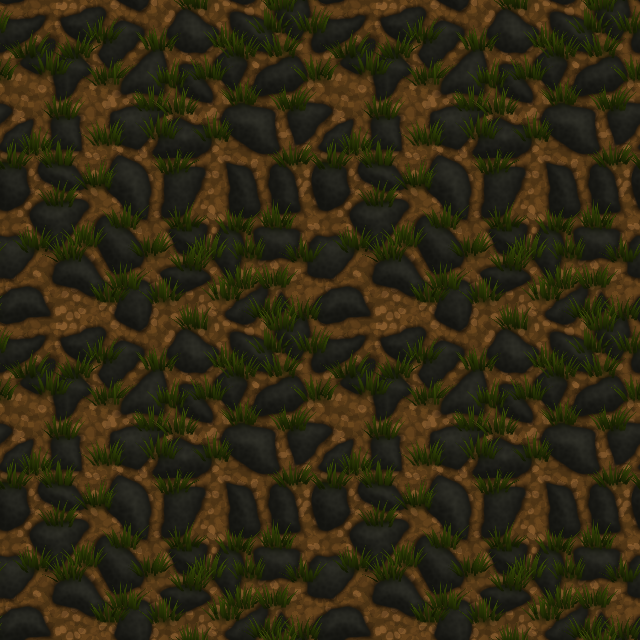
This texture is drawn by a WebGL 1 fragment shader. Its source:

```glsl
precision highp float;
uniform vec2 u_resolution;

#define REPEATS 2.0
#define GRID 6.0
#define JITTER 0.82
#define GAP 0.085
#define ROUNDING 20.0
#define TUFT_SHARE 0.74
#define BLADES 22
#define BLADE_LENGTH 0.52
#define BLADE_WIDTH 0.026

const float TAU = 6.28319;
const vec3 STONE_DARK = vec3(0.075, 0.075, 0.06);
const vec3 STONE_LIGHT = vec3(0.17, 0.17, 0.14);
const vec3 SOIL_DARK = vec3(0.28, 0.19, 0.075);
const vec3 SOIL = vec3(0.37, 0.245, 0.10);
const vec3 SOIL_CHIP = vec3(0.46, 0.31, 0.15);
const vec3 GRASS_ROOT = vec3(0.075, 0.10, 0.008);
const vec3 GRASS_TIP = vec3(0.21, 0.28, 0.02);

vec2 hash(vec2 c) {
  vec3 q = fract(c.xyx * vec3(0.1031, 0.1030, 0.0973));
  q += dot(q, q.yzx + 33.33);
  return fract((q.xx + q.yz) * q.zy);
}

vec2 wrap(vec2 c, float period) { return floor(mod(c + 0.5, period)); }

vec2 site(vec2 c) {
  return c + 0.5 + JITTER * (hash(wrap(c, GRID) + 7.0) - 0.5);
}

// Wrapping cellular noise: distance to the nearest point, random value of its cell
vec2 cellular(vec2 p, float scale) {
  p *= scale;
  vec2 best = vec2(9.0, 0.0);
  for (int j = -1; j <= 1; j++)
    for (int i = -1; i <= 1; i++) {
      vec2 c = floor(p) + vec2(i, j);
      vec2 h = hash(wrap(c, GRID * scale) + 31.0);
      float d = length(c + h - p);
      if (d < best.x) best = vec2(d, fract(h.x * 7.3 + h.y * 3.7));
    }
  return best;
}

// Rounded angular stone: blended facet normal, inside distance, random value
vec4 stone(vec2 p) {
  vec2 own = floor(p);
  float nearest = 9.0;
  for (int j = -1; j <= 1; j++)
    for (int i = -1; i <= 1; i++) {
      vec2 c = floor(p) + vec2(i, j);
      float d = length(site(c) - p);
      if (d < nearest) { nearest = d; own = c; }
    }
  vec2 center = site(own), normal = vec2(0.0);
  vec2 h = hash(wrap(own, GRID) + 53.0);
  float sum = 0.0;
  for (int j = -2; j <= 2; j++)
    for (int i = -2; i <= 2; i++) {
      if (i == 0 && j == 0) continue;
      vec2 other = site(own + vec2(i, j));
      vec2 dir = normalize(other - center);
      float w = exp(-ROUNDING * dot(0.5 * (center + other) - p, dir));
      sum += w;
      normal += w * dir;
    }
  // Two extra cuts make wedges and triangles
  for (int k = 0; k < 2; k++) {
    float angle = TAU * (h.x + float(k) * (0.3 + 0.2 * h.y));
    vec2 dir = vec2(cos(angle), sin(angle));
    float reach = 0.34 + 0.24 * fract(h.y * 5.1 + float(k) * 0.43);
    float w = exp(-ROUNDING * (reach - dot(p - center, dir)));
    sum += w;
    normal += w * dir;
  }
  float inside = -log(sum) / ROUNDING - GAP - 0.035 * h.y;
  return vec4(normal / sum, inside, h.x);
}

// Tufts root in the gaps, halfway between neighbouring stones
vec4 grass(vec2 p, float px) {
  vec4 result = vec4(GRASS_ROOT, 0.0);
  for (int j = 1; j >= -2; j--)
    for (int i = -2; i <= 1; i++)
      for (int k = 0; k < 2; k++) {
        vec2 c = floor(p) + vec2(i, j);
        vec2 next = k == 0 ? vec2(1.0, 0.0) : vec2(0.0, 1.0);
        vec2 seed = wrap(c, GRID) + float(k) * 17.0 + 91.0;
        if (hash(seed).x > TUFT_SHARE) continue;
        vec2 q = p - 0.5 * (site(c) + site(c + next)) + vec2(0.0, 0.17);
        if (abs(q.x) > 0.62 || q.y < -0.25 || q.y > 0.65) continue;
        vec2 e = (q - vec2(0.0, 0.08)) / vec2(0.23, 0.13);
        float shade = 0.65 * exp(-dot(e, e));
        result.rgb = mix(result.rgb, GRASS_ROOT, shade);
        result.a = max(result.a, shade);
        for (int b = 0; b < BLADES; b++) {
          float n = float(b);
          vec2 r = hash(seed + vec2(n * 3.0, n * 5.0 + 11.0));
          float u = fract(n * 0.618 + r.x * 0.1) * 2.0 - 1.0;
          float len = BLADE_LENGTH * (0.5 + 0.5 * r.y) * (1.0 - 0.35 * u * u);
          float t = (q.y - 0.14 * (r.x - 0.5)) / len;
          if (t < 0.0 || t > 1.0) continue;
          float bend = (0.22 * u + 0.25 * (r.x - 0.5)) * t * (0.4 + 0.6 * t);
          float w = BLADE_WIDTH * (1.0 - t * t);
          float cover = 1.0 - smoothstep(w - 0.5 * px, w + 0.5 * px, abs(q.x - 0.23 * u - bend));
          cover *= smoothstep(0.0, 0.15, t);
          vec3 tint = mix(GRASS_ROOT, GRASS_TIP, t) * (0.65 + 0.6 * r.y);
          result.rgb = mix(result.rgb, tint, cover);
          result.a = max(result.a, cover);
        }
      }
  return result;
}

void main() {
  vec2 p = gl_FragCoord.xy / u_resolution * REPEATS * GRID;
  float px = REPEATS * GRID / min(u_resolution.x, u_resolution.y);
  vec2 phase = p * TAU / GRID;
  vec2 warp = 0.025 * sin(phase.yx * 7.0 + 2.0 * sin(phase * 4.0))
            + 0.008 * sin(phase.yx * 19.0 + phase * 11.0);
  vec4 rock = stone(p + warp);

  // Soil with flat chips, darkened beside the stones
  vec2 chip = cellular(p + warp, 6.0), crumb = cellular(p, 11.0);
  vec3 color = mix(SOIL, SOIL_DARK, 0.8 * smoothstep(0.35, 0.6, chip.x));
  color = mix(color, SOIL_CHIP, step(0.68, chip.y) * (1.0 - smoothstep(0.36, 0.46, chip.x)));
  color *= 0.88 + 0.24 * crumb.y;
  color *= mix(0.5, 1.0, smoothstep(-0.01, 0.09, -rock.z));

  // Faceted stone with a dim rim and mottled surface
  float mottle = cellular(p + warp, 8.0).x + crumb.x - 0.9;
  float tone = 0.44 + 0.4 * dot(rock.xy, vec2(0.45, 0.85)) + 0.22 * (rock.w - 0.5);
  tone = (tone + 0.22 * mottle) * (0.35 + 0.65 * smoothstep(0.0, 0.12, rock.z));
  tone += 0.2 * smoothstep(0.08, 0.3, rock.z);
  vec3 face = mix(STONE_DARK, STONE_LIGHT, clamp(tone, 0.0, 1.1));
  color = mix(color, face, smoothstep(-px, px, rock.z));

  vec4 blades = grass(p, px);
  gl_FragColor = vec4(mix(color, blades.rgb, blades.a), 1.0);
}
```
